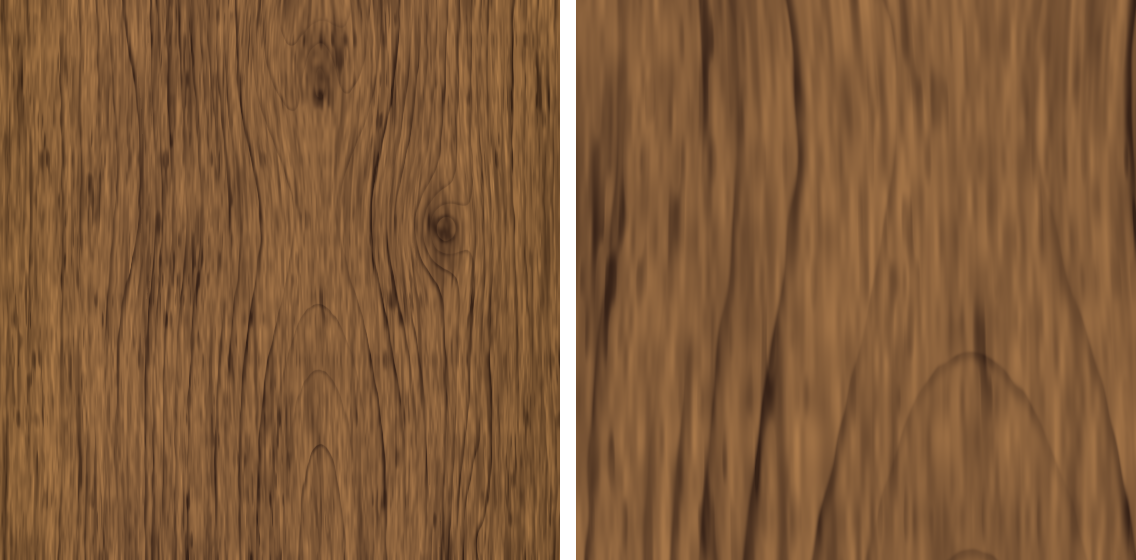
Left, the full canvas; right, a detail of the centre.
This texture is drawn by a WebGL 1 fragment shader. Its source:

```glsl
precision highp float;
uniform vec2 u_resolution;

#define RINGS 54.0
#define FIBRES 235.0
#define LINE_DARKNESS 0.66
#define PORE_DARKNESS 0.36
#define STREAK_DARKNESS 0.42
#define BASE_TONE 0.77
#define TRUNK_X 0.57
#define KNOT_A vec2(0.57, 0.87)
#define KNOT_B vec2(0.79, 0.59)
#define DARK_WOOD vec3(0.33, 0.22, 0.14)
#define LIGHT_WOOD vec3(0.62, 0.44, 0.27)

float hash(vec2 p) {
  return fract(sin(dot(p, vec2(127.1, 311.7))) * 43758.5453);
}

float noise(vec2 p) {
  vec2 i = floor(p), f = fract(p);
  f = f * f * (3.0 - 2.0 * f);
  return mix(mix(hash(i), hash(i + vec2(1.0, 0.0)), f.x),
             mix(hash(i + vec2(0.0, 1.0)), hash(i + vec2(1.0, 1.0)), f.x), f.y);
}

// Soft elliptical bump
float bump(vec2 p, vec2 centre, vec2 size) {
  vec2 d = (p - centre) / size;
  return exp(-dot(d, d));
}

// Horizontal position with the grain pushed aside by the knots
float bentX(vec2 p) {
  float x = p.x;
  x -= (p.x - KNOT_A.x) * 0.6 * bump(p, KNOT_A, vec2(0.10, 0.17));
  x -= (p.x - KNOT_B.x) * 0.7 * bump(p, KNOT_B, vec2(0.08, 0.13));
  x += 0.026 * (noise(p * vec2(4.0, 2.2)) - 0.5);
  return x + 0.009 * (noise(p * vec2(14.0, 5.0) + 7.0) - 0.5);
}

// Distance from the pith of a trunk cut lengthwise
float grainField(vec2 p) {
  float rise = (p.y - 0.62) / 0.35;
  float depth = 0.05 + 0.07 * exp(-rise * rise);
  float g = length(vec2(bentX(p) - TRUNK_X, depth));
  g += 0.035 * bump(p, KNOT_A, vec2(0.030, 0.080));
  g += 0.065 * bump(p, KNOT_B, vec2(0.045, 0.065));
  g += 0.028 * bump(p, vec2(0.24, 0.70), vec2(0.025, 0.22));
  g += 0.050 * bump(p, vec2(0.83, 0.02), vec2(0.045, 0.26));
  return g;
}

float ringPhase(float g) {
  return RINGS * g + 1.8 * noise(vec2(g * 17.0, 3.0));
}

// Thin late-wood lines: crisp on one side, soft on the other
float ringLines(vec2 p) {
  const float STEP = 0.002;
  float phase = ringPhase(grainField(p));
  float gx = ringPhase(grainField(p + vec2(STEP, 0.0))) - phase;
  float gy = ringPhase(grainField(p + vec2(0.0, STEP))) - phase;
  float slope = max(length(vec2(gx, gy)) / STEP, 6.0);
  float f = fract(phase);
  float soft = (1.0 - f) / slope / 0.0042;
  float crisp = f / slope / 0.0015;
  float line = max(exp(-soft * soft), exp(-crisp * crisp));
  float id = floor(phase + 0.5);
  float strength = 0.25 + 0.75 * hash(vec2(id, 5.0));
  float along = smoothstep(0.15, 0.75, noise(vec2(id * 7.3, p.y * 6.0)));
  return line * strength * (0.25 + 0.95 * along);
}

void main() {
  vec2 p = gl_FragCoord.xy / u_resolution;
  float x = mix(p.x, bentX(p), 0.7);
  float knots = max(bump(p, KNOT_A, vec2(0.05, 0.08)), bump(p, KNOT_B, vec2(0.05, 0.07)));

  // Fibres and bands, all stretched along the grain
  float fibre = noise(vec2(x * FIBRES, p.y * 15.0));
  float hair = noise(vec2(x * FIBRES * 1.5 + 31.0, p.y * 42.0));
  float strand = noise(vec2(x * 95.0 + 3.0, p.y * 5.0));
  float band = noise(vec2(x * 34.0 + 9.0, p.y * 4.0));
  float cloud = noise(vec2(x * 8.0, p.y * 3.0) + 20.0);
  float tone = BASE_TONE + 0.46 * (fibre - 0.5) + 0.42 * (hair - 0.5)
             + 0.24 * (strand - 0.5) + 0.18 * (band - 0.5) + 0.16 * (cloud - 0.5);

  // Ring lines, frayed and broken up by the fibres
  float fray = 0.0036 * (noise(vec2(x * 160.0, p.y * 28.0) + 12.0) - 0.5);
  float lines = ringLines(p + vec2(fray, 0.0));
  tone -= LINE_DARKNESS * lines * (0.5 + fibre) * (1.0 - 0.6 * knots);

  // Long thin streaks, fewer in the calm heart of the trunk
  float calm = bump(p, vec2(TRUNK_X, 0.5), vec2(0.07, 0.6));
  float streak = smoothstep(0.60, 0.95, noise(vec2(x * 150.0 + 60.0, p.y * 6.0)));
  tone -= STREAK_DARKNESS * streak * (0.4 + 0.8 * hair) * (1.0 - 0.7 * calm);

  // Short fine pores, denser inside smudged patches
  float smudge = smoothstep(0.50, 0.92, noise(vec2(x * 36.0, p.y * 11.0) + 50.0));
  float pore = smoothstep(0.55, 0.92, noise(vec2(x * 260.0, p.y * 28.0) + 80.0));
  tone -= PORE_DARKNESS * pore * (0.45 + 1.1 * smudge) + 0.10 * smudge;

  // Knot halos and ragged cores
  float rough = 0.2 + 1.5 * noise(vec2(x * 120.0, p.y * 65.0));
  vec2 ragged = p + 0.014 * (vec2(noise(p * 50.0), noise(p * 50.0 + 9.0)) - 0.5);
  tone -= 0.14 * knots;
  tone -= 0.30 * rough * bump(ragged, KNOT_A, vec2(0.014, 0.045));
  tone -= 0.16 * bump(ragged, KNOT_B, vec2(0.050, 0.060));
  tone -= 0.46 * rough * bump(ragged, KNOT_B, vec2(0.020, 0.022));

  // Gentle fall of light towards the lower right
  tone += 0.08 * (p.y - 0.5) - 0.06 * (p.x - 0.5);

  vec3 colour = mix(DARK_WOOD, LIGHT_WOOD, clamp(tone, -0.40, 1.2));
  colour.b -= 0.015 * smoothstep(0.25, 0.5, abs(p.x - 0.5));
  gl_FragColor = vec4(colour, 1.0);
}
```
